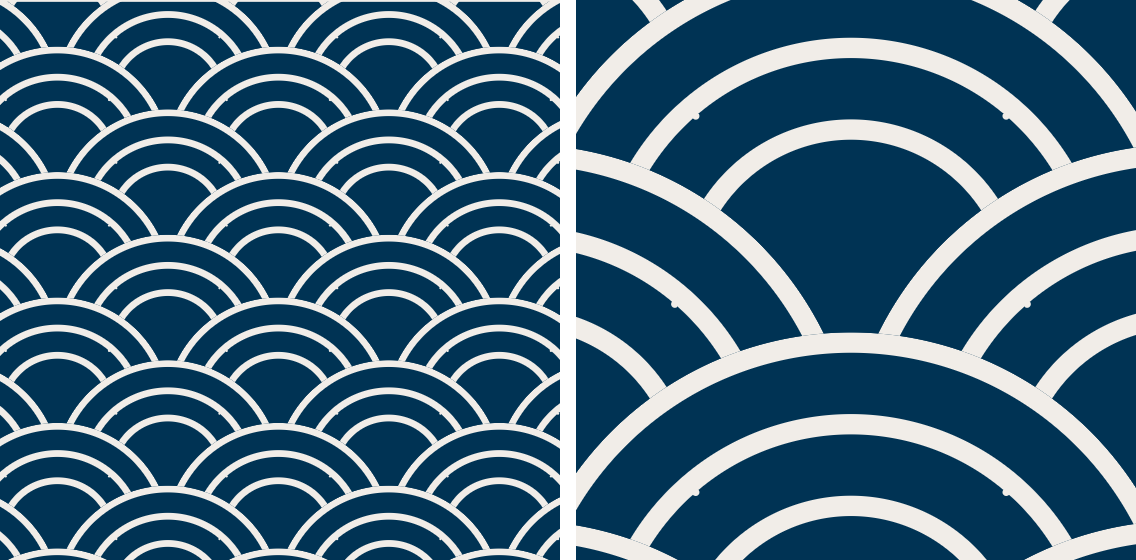
Left, the full canvas; right, a detail of the centre.
This pattern is drawn by a Shadertoy shader. Its source:

```glsl
// Seigaiha waves: staggered rows of overlapping discs, each with three cream rings on navy.

const vec3 NAVY = vec3(0.0, 0.20, 0.33);
const vec3 CREAM = vec3(0.945, 0.93, 0.91);

const float COLUMN_STEP = 0.3945;     // distance between discs in one row
const float ROW_STEP = 0.112;         // distance between rows
const vec2 FIRST_CENTER = vec2(0.1025, -0.181);
const float DISC_RADIUS = 0.2018;
const float RING_STEP = 0.0486;       // spacing of the rings inward from the rim
const float LINE_WIDTH = 0.0121;
const float TOP_STRIP = 0.0033;       // cream trim along the upper edge
const float BURR_RADIUS = 0.0022;     // tiny flaw inside the middle ring
const float BURR_ANGLE = 0.714;       // measured from the vertical axis

// Antialiased coverage of the region where the distance is negative
float coverage(float dist, float pixel) {
    return clamp(0.5 - dist / pixel, 0.0, 1.0);
}

// Position relative to the nearest disc centre in a row; odd rows shift by half a step
vec2 discLocal(vec2 p, float row) {
    float shift = 0.5 * mod(row, 2.0) * COLUMN_STEP;
    float x = p.x - FIRST_CENTER.x - shift;
    x -= COLUMN_STEP * floor(x / COLUMN_STEP + 0.5);
    return vec2(x, p.y - FIRST_CENTER.y - row * ROW_STEP);
}

// Distance to the concentric lines of one disc
float ringDistance(vec2 q) {
    float r = length(q);
    float dist = 1.0;
    for (int i = 0; i < 3; i++) {
        float middle = DISC_RADIUS - 0.5 * LINE_WIDTH - float(i) * RING_STEP;
        dist = min(dist, abs(r - middle) - 0.5 * LINE_WIDTH);
    }
    // Mirrored burrs on the inner edge of the middle ring
    float innerEdge = DISC_RADIUS - RING_STEP - LINE_WIDTH;
    vec2 burr = innerEdge * vec2(sin(BURR_ANGLE), cos(BURR_ANGLE));
    return min(dist, length(vec2(abs(q.x), q.y) - burr) - BURR_RADIUS);
}

void mainImage(out vec4 fragColor, in vec2 fragCoord) {
    float pixel = 1.0 / iResolution.y;
    vec2 p = fragCoord * pixel;
    float baseRow = floor((p.y - FIRST_CENTER.y) / ROW_STEP);

    // Paint from the upper rows behind to the lower rows in front
    vec3 color = NAVY;
    for (int k = 2; k >= -1; k--) {
        vec2 q = discLocal(p, baseRow + float(k));
        vec3 disc = mix(NAVY, CREAM, coverage(ringDistance(q), pixel));
        color = mix(color, disc, coverage(length(q) - DISC_RADIUS, pixel));
    }

    color = mix(color, CREAM, coverage(1.0 - TOP_STRIP - p.y, pixel));
    fragColor = vec4(color, 1.0);
}
```
